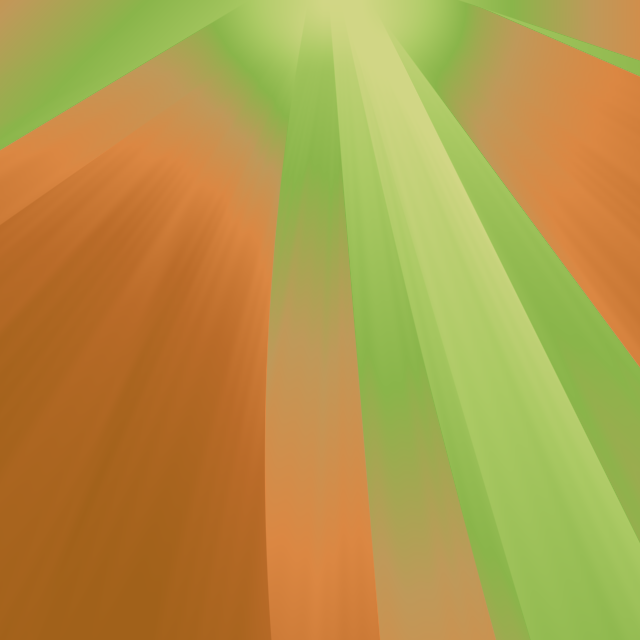
Write a WebGL 2 fragment shader that draws this background.

```glsl
#version 300 es
precision highp float;

#define APEX vec2(0.53, -0.06)
#define EDGE_SOFT 0.0014
#define STREAK_GAIN 0.075
#define GLOW_X 0.535
#define GLOW_DEPTH 0.12

uniform vec2 u_resolution;
out vec4 outColor;

// Ramp from pale light through green and tan to dark brown
const vec3 RAMP[7] = vec3[7](
  vec3(0.82, 0.84, 0.52), vec3(0.67, 0.79, 0.39), vec3(0.54, 0.71, 0.29),
  vec3(0.75, 0.60, 0.35), vec3(0.86, 0.53, 0.26), vec3(0.73, 0.42, 0.16),
  vec3(0.63, 0.38, 0.10));

vec3 ramp(float tone) {
  vec3 color = RAMP[0];
  for (int i = 1; i < 7; i++)
    color = mix(color, RAMP[i], clamp(tone - float(i - 1), 0.0, 1.0));
  return color;
}

// Signed distance to the curve x = a + b*y + c*y*y, positive on its right
float side(vec2 p, float a, float b, float c) {
  float slope = b + 2.0 * c * p.y;
  return (p.x - a - (b + c * p.y) * p.y) / sqrt(1.0 + slope * slope);
}

float cover(float d) {
  return smoothstep(-EDGE_SOFT, EDGE_SOFT, d);
}

// Fine rays that fan out from the apex
float streaks(vec2 p) {
  vec2 q = p - APEX;
  float angle = atan(q.x, q.y);
  return sin(angle * 37.0) + 0.5 * sin(angle * 83.0 + 1.0)
       + 0.5 * sin(angle * 170.0 + 2.0 * sin(angle * 29.0));
}

// Brown fan with its inner folds
float brownFan(vec2 p, float fromLeft, float toRight) {
  float r = length(p - vec2(0.5, 0.0));
  float tone = 6.0 - 5.5 * exp(-3.0 * r);
  tone -= 0.5 * exp(-max(fromLeft, 0.0) / 0.08);
  tone -= 0.9 * exp(-max(toRight, 0.0) / 0.09);
  float upperFold = side(p, 0.503, -1.43, 0.0);
  float middleFold = side(p, 0.473, -0.91, 0.0);
  float lowerFold = side(p, 0.406, -0.353, 0.0);
  float depth = smoothstep(0.15, 0.5, r);
  tone -= 0.45 * depth * (1.0 - cover(upperFold));
  tone += 0.45 * depth * smoothstep(-0.01, 0.01, middleFold)
        * exp(-max(middleFold, 0.0) / 0.12);
  tone += 0.3 * depth * smoothstep(-0.015, 0.015, lowerFold);
  return tone;
}

void main() {
  vec2 p = gl_FragCoord.xy / u_resolution;
  p.y = 1.0 - p.y;
  float y = p.y;

  // Borders of the blades, from left to right
  float leftRim = side(p, 0.39, -1.66, 0.0);
  float stemLeft = side(p, 0.482, -0.188, 0.13);
  float stemRight = side(p, 0.514, 0.077, 0.003);
  float leafFold = side(p, 0.532, 0.215, 0.028);
  float lightLeft = side(p, 0.533, 0.296, 0.0);
  float lightRight = side(p, 0.58, 0.495, 0.0);
  float leafRight = side(p, 0.575, 0.74, 0.0);
  float bladeLow = side(p, 0.725, 2.3, 0.0);
  float bladeHigh = side(p, 0.716, 3.0, 0.0);

  // Tone of each blade, laid over the one before
  float tone = 1.2 + 1.9 * (0.39 - p.x) + 6.0 * max(-leftRim, 0.0);
  tone = mix(tone, brownFan(p, leftRim, -stemLeft), cover(leftRim));
  tone = mix(tone, 0.9 + 4.3 * y - 0.8 * y * y, cover(stemLeft));
  tone = mix(tone, 0.2 + 3.1 * y, cover(stemRight));
  tone = mix(tone, 2.4 * y - 0.1, cover(leafFold));
  float ridge = 0.45 * exp(-abs(lightRight) / 0.05);
  tone = mix(tone, 1.75 * y - ridge, cover(lightLeft));
  tone = mix(tone, 0.1 + 5.0 * y - 2.9 * y * y, cover(lightRight));
  float orangeFan = 5.0 - 4.9 * exp(-4.2 * length(p - vec2(0.6, 0.0)));
  orangeFan -= 0.5 * exp(-max(leafRight, 0.0) / 0.05);
  tone = mix(tone, orangeFan, cover(leafRight));
  tone = mix(tone, 1.1 + 2.4 * (p.x - 0.72), cover(bladeLow));
  tone = mix(tone, 1.2 + 8.0 * (p.x - 0.7), cover(bladeHigh));
  tone += STREAK_GAIN * streaks(p) * smoothstep(0.0, 0.4, y);

  // Pale light at the top that melts the borders together
  float reach = abs(p.x - GLOW_X);
  float glow = (1.0 - smoothstep(0.0, GLOW_DEPTH, y))
             * (1.0 - smoothstep(0.1, 0.22, reach));
  tone = mix(tone, 8.0 * max(reach - 0.03, 0.0), glow);

  outColor = vec4(ramp(clamp(tone, 0.0, 6.0)), 1.0);
}
```
